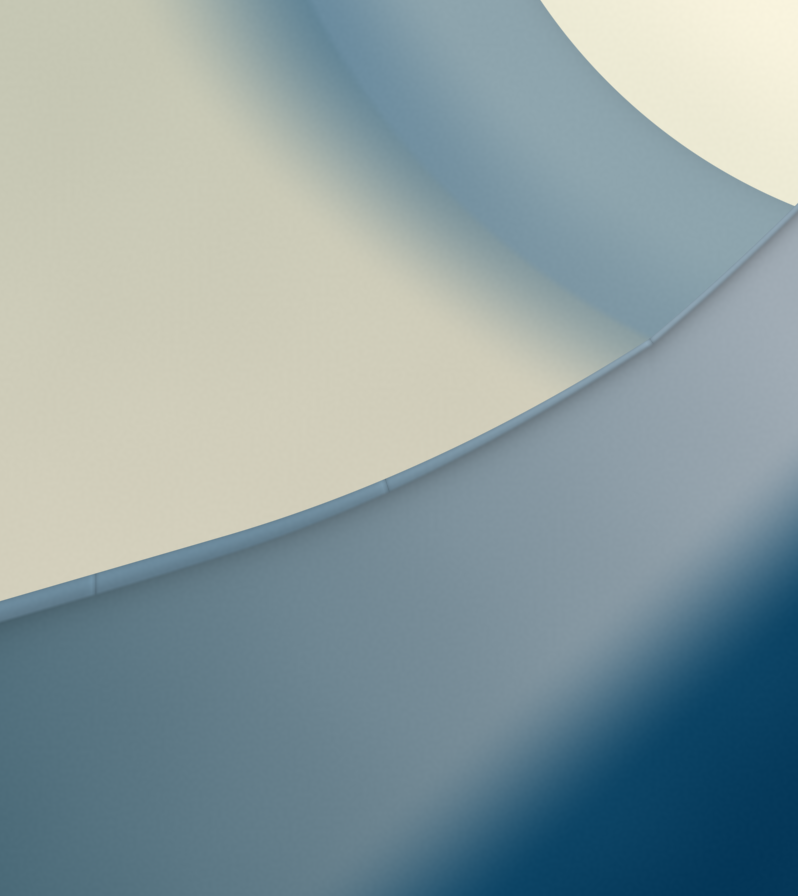
Give the GLSL for this background, as a Shadertoy shader.

```glsl
float hash(vec2 p) {
    return fract(sin(dot(p, vec2(127.1, 311.7))) * 43758.5);
}

vec2 gradientAt(vec2 cell) {
    float angle = 6.2832 * hash(cell);
    return vec2(cos(angle), sin(angle));
}

float gradientNoise(vec2 p) {
    vec2 i = floor(p), f = fract(p);
    vec2 u = f * f * f * (f * (f * 6.0 - 15.0) + 10.0);
    vec2 e = vec2(0.0, 1.0);
    float low = mix(dot(gradientAt(i), f), dot(gradientAt(i + e.yx), f - e.yx), u.x);
    float high = mix(dot(gradientAt(i + e), f - e), dot(gradientAt(i + 1.0), f - 1.0), u.x);
    return mix(low, high, u.y);
}

// Height of the rim: a gentle sweep that turns steeper on the right
float rimHeight(float x) {
    float bend = max(x - 0.25, 0.0);
    float d = x - 0.725;
    float sweep = 0.329 + 0.29 * x + 0.367 * bend * bend;
    return d < 0.0 ? sweep : 0.622 + 0.84 * d + 0.45 * d * d;
}

// Pale bowl, curved band and bright disc
vec3 upperScene(vec2 p, float aa) {
    float crease = length(p - vec2(1.108, 1.387)) - 0.855;
    float disc = length(p - vec2(1.1226, 1.351)) - 0.627;

    vec3 cream = mix(vec3(0.775, 0.78, 0.705), vec3(0.825, 0.81, 0.735),
                     smoothstep(0.0, 0.7, 1.0 - p.y + 0.2 * p.x));
    vec3 shade = mix(vec3(0.51, 0.595, 0.62), vec3(0.37, 0.51, 0.585),
                     smoothstep(0.62, 1.0, p.y));
    float reach = mix(0.125, 0.19, smoothstep(0.6, 1.0, p.y));
    vec3 bowl = mix(shade, cream, smoothstep(-0.025, reach, crease));

    vec3 bandDark = mix(vec3(0.49, 0.59, 0.64), vec3(0.42, 0.55, 0.625),
                        smoothstep(0.62, 1.0, p.y));
    vec3 band = mix(bandDark, vec3(0.555, 0.645, 0.68), smoothstep(0.0, 0.13, -crease));
    band *= 1.0 - 0.06 * exp(-max(disc, 0.0) / 0.012);

    vec3 light = mix(vec3(0.925, 0.915, 0.83), vec3(0.975, 0.955, 0.87),
                     smoothstep(0.0, 0.2, -disc));
    vec3 color = mix(band, bowl, smoothstep(-0.006, 0.006, crease));
    return mix(light, color, smoothstep(-aa, aa, disc));
}

// Wall brightening to the right, with a deep blue corner
vec3 lowerWall(vec2 p) {
    vec3 wall = mix(vec3(0.29, 0.415, 0.47), vec3(0.63, 0.675, 0.71),
                    clamp(p.x * 0.85 + p.y * 0.4, 0.0, 1.0));
    float corner = dot(p, vec2(0.683, -0.73)) - 0.266;
    vec3 navy = mix(vec3(0.05, 0.27, 0.40), vec3(0.015, 0.215, 0.345),
                    smoothstep(0.08, 0.3, corner));
    return mix(wall, navy, smoothstep(-0.045, 0.125, corner));
}

void mainImage(out vec4 fragColor, in vec2 fragCoord) {
    vec2 p = fragCoord / iResolution.y;
    float aa = 0.9 / iResolution.y;

    // Distance below the rim's top edge, corrected for slope
    float height = rimHeight(p.x);
    float slope = (rimHeight(p.x + 0.002) - rimHeight(p.x - 0.002)) / 0.004;
    float below = (height - p.y) / sqrt(1.0 + slope * slope);
    float thickness = mix(0.023, 0.007, smoothstep(0.1, 0.78, p.x));

    // Contact shadow under the rim
    vec3 wall = lowerWall(p);
    float shadow = exp(-max(below - thickness, 0.0) / mix(0.018, 0.007, p.x));
    wall *= 1.0 - mix(0.17, 0.25, smoothstep(0.2, 0.7, p.x)) * shadow;

    // Rounded rim with a fine dark upper line
    vec3 rim = mix(vec3(0.415, 0.53, 0.60), vec3(0.57, 0.655, 0.71),
                   smoothstep(0.2, 0.85, p.x));
    rim *= 1.03 - 0.14 * smoothstep(0.2, 1.0, below / thickness);
    rim *= 1.0 - 0.12 * exp(-max(below, 0.0) / 0.002);

    // Joints between rim segments
    for (int i = 0; i < 3; i++) {
        float n = float(i);
        float offset = p.x - (0.107 + 0.337 * n - 0.014 * n * n) - 0.3 * n * below;
        rim *= 1.0 - 0.16 * exp(-abs(offset) / 0.0015);
        rim *= 1.0 + 0.06 * exp(-abs(offset + 0.005) / 0.004);
    }

    float rimBlend = smoothstep(thickness - 0.003, thickness + 0.002, below);
    vec3 color = mix(rim, wall, rimBlend);
    color = mix(upperScene(p, aa), color, smoothstep(-aa, aa, below));

    // Faint mottling and grain
    color += 0.008 * gradientNoise(p * 7.0) + 0.008 * gradientNoise(p * 190.0);
    fragColor = vec4(clamp(color, 0.0, 1.0), 1.0);
}
```
